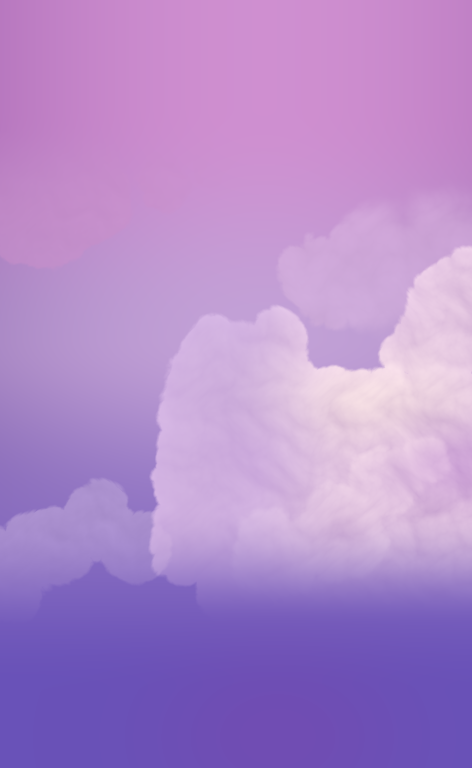
This background is drawn by a Shadertoy shader. Its source:

```glsl
// Soft billowing clouds in an orchid sky that sinks into violet haze.

vec2 hash2(vec2 cell) {
    vec3 h = fract(cell.xyx * vec3(.1031, .1030, .0973));
    h += dot(h, h.yzx + 33.33);
    return fract((h.xx + h.yz) * h.zy);
}

// Cellular noise: one round bump per cell
float bumps(vec2 p) {
    vec2 cell = floor(p), f = fract(p);
    float nearest = 1.;
    for (int y = -1; y <= 1; y++)
        for (int x = -1; x <= 1; x++) {
            vec2 o = vec2(x, y), r = o + hash2(cell + o) - f;
            nearest = min(nearest, dot(r, r));
        }
    return 1. - nearest;
}

// Layered bumps, bent by sines to hide the grid
float billow(vec2 p) {
    p += .012 * sin(p.yx * 31. + vec2(0, 2)) + .005 * sin(p.yx * 83.);
    float sum = 0., weight = .5;
    p *= 13.;
    for (int i = 0; i < 5; i++) {
        sum += weight * bumps(p);
        p = mat2(1.6, 1.2, -1.2, 1.6) * p + 7.3;
        weight *= .5;
    }
    return sum;
}

// Distance to a bank of four puffs, each given as x, y, radius
float bank(vec2 p, mat4x3 puffs) {
    float d = 1.;
    for (int i = 0; i < 4; i++)
        d = min(d, length(p - puffs[i].xy) - puffs[i].z);
    return d;
}

float cover(float d, float blur) { return smoothstep(blur, -blur, d); }

float glow(vec2 p, vec2 centre, vec2 size) {
    vec2 r = (p - centre) / size;
    return exp(-dot(r, r));
}

vec3 skyColor(vec2 p, float across) {
    vec3 c = mix(vec3(.41, .32, .72), vec3(.57, .46, .77), smoothstep(.1, .36, p.y));
    c = mix(c, vec3(.76, .63, .84), smoothstep(.3, .56, p.y));
    c = mix(c, vec3(.81, .56, .815), smoothstep(.56, .86, p.y));
    float side = (across - .56) / .56;
    c -= vec3(.09, .09, .065) * side * side * smoothstep(.2, .5, p.y);
    return c + vec3(.03, -.02, -.02) * glow(p, vec2(.36, .04), vec2(.16, .12));
}

void mainImage(out vec4 fragColor, in vec2 fragCoord) {
    vec2 p = fragCoord / iResolution.y;
    float across = fragCoord.x / iResolution.x;
    p.x = across * .612;

    float puffy = billow(p);
    float relief = puffy - billow(p + vec2(.006, .010));
    float ragged = .04 * (.71 - puffy);
    vec3 color = skyColor(p, across);

    // Faint pink cloud, upper left, melting away upward
    float d = bank(p, mat4x3(.055, .753, .098,  .125, .738, .045,
                             .215, .766, .036,  .275, .785, .028)) + ragged;
    float shape = cover(d, .003) * smoothstep(.85, .71, p.y);
    color = mix(color, vec3(.79, .56, .79) + .06 * relief,
                .55 * shape * smoothstep(.32, .18, p.x));

    // Thin veil above the right tower
    d = bank(p, mat4x3(.410, .642, .045,  .423, .603, .033,
                       .495, .648, .076,  .573, .655, .080)) + 1.3 * ragged;
    shape = cover(d, mix(.004, .03, smoothstep(.42, .52, p.x)));
    color = mix(color, vec3(.84, .70, .86) + .15 * (puffy - .7), .5 * shape);

    // Low cloud, left
    d = bank(p, mat4x3(.130, .323, .046,  .059, .284, .055,
                       .176, .290, .043,  .000, .245, .062)) + ragged;
    shape = cover(d, .003) * smoothstep(.17, .34, p.y);
    color = mix(color, vec3(.69, .59, .82) + .1 * relief, .85 * shape);

    // Main mass: left column, middle, right tower and base
    float column = bank(p, mat4x3(.312, .479, .103,  .358, .551, .042,
                                  .280, .388, .080,  .280, .538, .046));
    float middle = bank(p, mat4x3(.443, .388, .130,  .514, .427, .091,
                                  .573, .453, .078,  .600, .320, .130));
    float tower = bank(p, mat4x3(.612, .590, .081,  .553, .551, .048,
                                 .573, .609, .039,  .521, .542, .026));
    float base = bank(p, mat4x3(.260, .297, .065,  .420, .270, .110,
                                .330, .270, .090,  .520, .260, .100));
    d = min(min(column, middle), min(tower, base)) + ragged;

    // Warm light to the right, lilac shade to the left and below
    float warm = smoothstep(.29, .46, p.x);
    vec3 cloud = mix(vec3(.805, .68, .865), vec3(.88, .76, .87), warm);
    cloud += vec3(.07, .10, .01) * glow(p, vec2(.48, .48), vec2(.13, .06));
    cloud = mix(cloud, vec3(.79, .61, .83), .8 * glow(p, vec2(.61, .39), vec2(.10, .05)));
    cloud = mix(cloud, vec3(.80, .66, .86), .5 * glow(p, vec2(.32, .40), vec2(.07, .06)));
    cloud += .03 * exp(min(d, 0.) / .025);

    // Nearer lobes catch a little more light
    float front = bank(p, mat4x3(.500, .370, .045,  .555, .405, .028,
                                 .360, .280, .055,  .440, .305, .060)) + ragged;
    cloud += vec3(.035, .045, .02) * cover(front, .006) * exp(min(front, 0.) / .05);
    cloud += mix(.06, .13, warm) * (puffy - .71 + relief) * vec3(.9, 1.1, .6);

    shape = cover(d, .0035) * smoothstep(.185, .34, p.y);
    color = mix(color, cloud, .95 * shape);
    fragColor = vec4(clamp(color, 0., 1.), 1);
}
```
